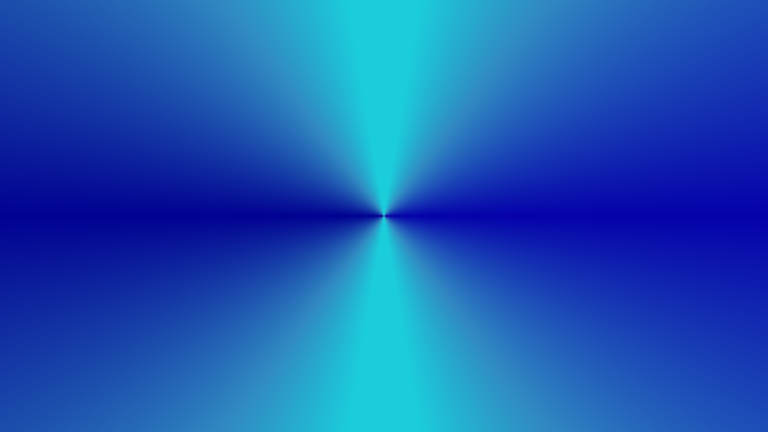
Reproduce this background procedurally as a Shadertoy shader.

```glsl
#define CENTER vec2(0.5, 0.5)
#define DARK_LEFT vec3(0.005, 0.005, 0.57)
#define DARK_RIGHT vec3(0.02, 0.005, 0.665)
#define STEEL_BLUE vec3(0.19, 0.54, 0.76)
#define BEAM_CYAN vec3(0.105, 0.80, 0.855)
#define STEEL_ANGLE 53.0
#define BEAM_ANGLE 80.5

// Colour by elevation in degrees: 0 on the horizon, 90 on the vertical
vec3 sweepColor(float elevation, vec3 horizonColor) {
    float toSteel = clamp(elevation / STEEL_ANGLE, 0.0, 1.0);
    float toBeam = clamp((elevation - STEEL_ANGLE) / (BEAM_ANGLE - STEEL_ANGLE), 0.0, 1.0);
    return mix(mix(horizonColor, STEEL_BLUE, toSteel), BEAM_CYAN, toBeam);
}

void mainImage(out vec4 fragColor, in vec2 fragCoord) {
    // Position around the pivot, in canvas heights
    vec2 offset = (fragCoord - CENTER * iResolution.xy) / iResolution.y;
    vec2 fold = max(abs(offset), vec2(1e-5));
    float elevation = degrees(atan(fold.y, fold.x));

    // The horizon is deeper on the left; the sides join inside the beam
    float pixel = 1.0 / iResolution.y;
    float rightSide = smoothstep(-pixel, pixel, offset.x);
    vec3 horizonColor = mix(DARK_LEFT, DARK_RIGHT, rightSide);

    fragColor = vec4(sweepColor(elevation, horizonColor), 1.0);
}
```
